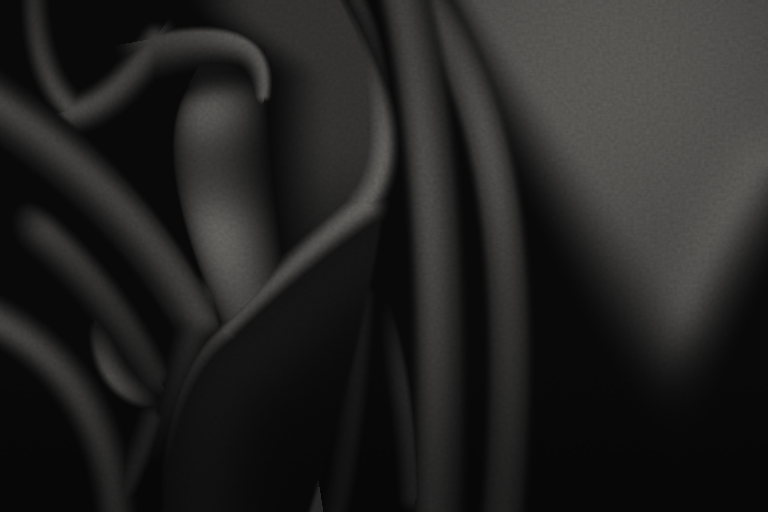
Write a Shadertoy shader that draws this texture.

```glsl
vec2 gradientAt(vec2 cell) {
    vec2 h = fract(sin(vec2(dot(cell, vec2(127.1, 311.7)), dot(cell, vec2(269.5, 183.3)))) * 43758.5);
    return h * 2.0 - 1.0;
}

float gradientNoise(vec2 p) {
    vec2 i = floor(p), f = fract(p), u = f * f * (3.0 - 2.0 * f), e = vec2(1, 0);
    float low = mix(dot(gradientAt(i), f), dot(gradientAt(i + e), f - e), u.x);
    float high = mix(dot(gradientAt(i + e.yx), f - e.yx), dot(gradientAt(i + 1.0), f - 1.0), u.x);
    return mix(low, high, u.y);
}

// Quadratic curve: x = signed distance (positive left of travel), y = position along it
vec2 curve(vec2 p, vec2 a, vec2 b, vec2 c) {
    vec2 nearest = vec2(1e4, 0), from = a;
    for (int i = 1; i <= 18; i++) {
        float t = float(i) / 18.0;
        vec2 to = mix(mix(a, b, t), mix(b, c, t), t);
        vec2 s = to - from, q = p - from;
        float h = clamp(dot(q, s) / dot(s, s), 0.0, 1.0);
        float d = length(q - s * h);
        if (d < abs(nearest.x))
            nearest = vec2(s.x * q.y - s.y * q.x < 0.0 ? -d : d, t + (h - 1.0) / 18.0);
        from = to;
    }
    return nearest;
}

// Soft highlight with a different falloff on each side
float sheen(float d, float left, float right) {
    float r = d / (d > 0.0 ? left : right);
    return exp(-r * r);
}

float band(float d, float lo, float hi, float soft) {
    return smoothstep(lo - soft, lo + soft, d) * (1.0 - smoothstep(hi - soft, hi + soft, d));
}

// Flat sheet on the right, with two upright folds before it
float rightDrape(vec2 p) {
    vec2 edge = curve(p, vec2(86, 100), vec2(100.6, 61), vec2(127, 14));
    vec2 turn = curve(p, vec2(151, 65), vec2(134, 38), vec2(127, 10));
    float spot = length(p - vec2(117, 84)) / 78.0;
    float sheet = 0.31 * exp(-spot * spot) + 0.06 * sheen(turn.x + 3.0, 5.0, 7.0) * smoothstep(1.0, 0.6, turn.y);
    sheet *= smoothstep(-1.0, mix(7.0, 24.0, edge.y), edge.x);
    sheet *= 1.0 - smoothstep(-5.0, 10.0, turn.x);
    float v = 0.035 + sheet * smoothstep(2.0, 40.0, p.y);

    vec2 outer = curve(p, vec2(83, 100), vec2(104, 72), vec2(98.2, 0));
    float light = mix(0.2, 0.12, outer.y) + 0.1 * sheen(outer.y - 0.4, 0.25, 0.25);
    v = mix(v, 0.035 + light * sheen(outer.x, 4.2, 4.5), band(outer.x, -4.0, 4.2, 1.2));

    vec2 inner = curve(p, vec2(78.1, 100), vec2(86.3, 64), vec2(84.4, 0));
    light = mix(0.2, 0.14, inner.y) + 0.08 * sheen(inner.y - 0.45, 0.3, 0.3);
    v = mix(v, 0.04 + light * sheen(inner.x, 5.0, 3.7), band(inner.x, -3.7, 6.0, 1.4));

    vec2 thin = curve(p, vec2(70, 100), vec2(74, 92), vec2(75.5, 80));
    vec2 strip = curve(p, vec2(71, 42), vec2(70, 20), vec2(66, 0));
    vec2 sliver = curve(p, vec2(73, 50), vec2(80, 28), vec2(81, 3));
    v = max(v, 0.15 * sheen(thin.x, 1.6, 2.5) * (1.0 - 0.6 * thin.y));
    v = max(v, 0.09 * sheen(strip.x, 2.5, 3.5));
    return max(v, 0.14 * sheen(sliver.x, 1.2, 3.0) * smoothstep(0.0, 0.6, sliver.y));
}

// Hanging column and the loop that turns over it
float column(vec2 p, float v) {
    float left = curve(p, vec2(36.5, 83), vec2(28.5, 70), vec2(43, 37)).x;
    float right = curve(p, vec2(52, 88), vec2(52.5, 68), vec2(56, 46)).x;
    float u = clamp(left / max(left - right, 0.1), 0.0, 1.0);
    float light = 0.17 + 0.13 * sheen(p.y - 78.0, 5.0, 6.0) + 0.17 * sheen(p.y - 54.0, 8.0, 14.0);
    float shade = 0.04 + light * sin(3.1416 * pow(u, 0.65));
    shade *= 1.0 - 0.65 * smoothstep(80.0, 86.0, p.y - 0.1 * (p.x - 44.0));
    v = mix(v, shade, smoothstep(-0.5, 0.6, left) * (1.0 - smoothstep(-0.8, 0.8, right)) * smoothstep(92.0, 86.0, p.y));

    vec2 top = curve(p, vec2(30.3, 92.5), vec2(53.7, 97), vec2(51.6, 81.5));
    vec2 rise = curve(p, vec2(14, 78.5), vec2(22, 80), vec2(30.3, 92.5));
    vec2 drop = curve(p, vec2(6.5, 100), vec2(7, 85), vec2(14, 78.5));
    v = max(v, mix(0.24, 0.33, smoothstep(0.0, 0.5, top.y)) * sheen(top.x, 1.1, mix(6.0, 1.8, top.y)));
    v = max(v, mix(0.28, 0.23, rise.y) * sheen(rise.x, 2.4, 3.6));
    return max(v, mix(0.16, 0.28, drop.y) * sheen(drop.x, 2.6, 2.2));
}

// Slanted folds stacked down the left side
float leftFolds(vec2 p, float v) {
    vec2 upper = curve(p, vec2(3, 60), vec2(20.3, 47.3), vec2(30.7, 26.8));
    vec2 pocket = curve(p, vec2(18.5, 36), vec2(19.5, 23), vec2(30.3, 21));
    vec2 lower = curve(p, vec2(-2, 38), vec2(20, 27), vec2(22.5, 0));
    vec2 tail = curve(p, vec2(30, 18), vec2(27, 9), vec2(23, 1));
    v = max(v, mix(0.25, 0.13, upper.y) * sheen(upper.x, 2.6, 4.5) * smoothstep(-0.05, 0.2, upper.y));
    v = max(v, 0.28 * sheen(pocket.x, 3.5, 1.3) * sin(0.3 + 2.6 * pocket.y));
    v = max(v, mix(0.27, 0.18, lower.y) * sheen(lower.x, 3.6, 3.4));
    v = max(v, 0.13 * sheen(tail.x, 2.0, 3.0));

    vec2 hem = curve(p, vec2(40, 42), vec2(36, 28), vec2(30, 12));
    v = max(v, mix(0.17, 0.05, hem.y) * sheen(hem.x, 3.5, 3.5));
    vec2 slant = curve(p, vec2(-2, 82.5), vec2(29.5, 62.3), vec2(42.5, 36.5));
    float shade = 0.035 + mix(0.22, 0.2, slant.y) * sheen(slant.x + 1.0 + slant.y, 3.2, 4.5);
    return mix(v, shade, band(slant.x, -8.0, mix(4.5, 0.6, slant.y), 0.8) * smoothstep(33.0, 39.0, p.y));
}

void mainImage(out vec4 fragColor, in vec2 fragCoord) {
    vec2 p = 100.0 * fragCoord / iResolution.y;
    float v = rightDrape(p);

    // Broad cloth inside the central bend
    vec2 bend = curve(p, vec2(66.4, 100), vec2(81, 73), vec2(71.3, 60));
    float start = mix(51.0, 36.0, smoothstep(84.0, 100.0, p.y));
    float hollow = 0.035 + 0.16 * smoothstep(start, start + 14.0, p.x) * smoothstep(35.0, 75.0, p.y);
    v = mix(v, hollow, 1.0 - smoothstep(-0.5, 1.2, bend.x));
    v = column(p, v);
    v = leftFolds(p, v);

    // Dark front panel below the sweeping rim
    vec2 sweep = curve(p, vec2(71.3, 60), vec2(59.6, 51.4), vec2(44, 35.5));
    vec2 fall = curve(p, vec2(44, 35.5), vec2(32.2, 26), vec2(32, 0));
    float side = curve(p, vec2(75.8, 70.7), vec2(74.4, 43.5), vec2(60.5, 0)).x;
    float rim = abs(sweep.x) < abs(fall.x) ? sweep.x : fall.x;
    float front = smoothstep(-1.0, 0.5, rim) * (1.0 - smoothstep(-0.7, 0.7, side));
    v = mix(v, 0.04 + 0.04 * sheen(rim - 7.0, 9.0, 9.0), front);
    v = max(v, mix(0.13, 0.37, smoothstep(0.0, 0.7, bend.y)) * sheen(bend.x, 1.6 + 0.7 * bend.y, 4.0));
    v = max(v, mix(0.38, 0.27, sweep.y) * sheen(sweep.x, mix(3.2, 2.0, sweep.y), mix(3.2, 1.2, sweep.y)));
    v = max(v, mix(0.27, 0.04, sqrt(fall.y)) * sheen(fall.x, 2.2, 1.2));

    // Fine woven grain and warm grey tint
    float grain = gradientNoise(p * 1.3) + 0.6 * gradientNoise(p * vec2(2.1, 2.7) + 31.0);
    v *= mix(0.78, 1.0, smoothstep(0.0, 35.0, p.y)) * (1.0 + 0.1 * grain);
    fragColor = vec4(v * mix(vec3(1), vec3(1.0, 0.975, 0.945), smoothstep(0.04, 0.25, v)), 1.0);
}
```
